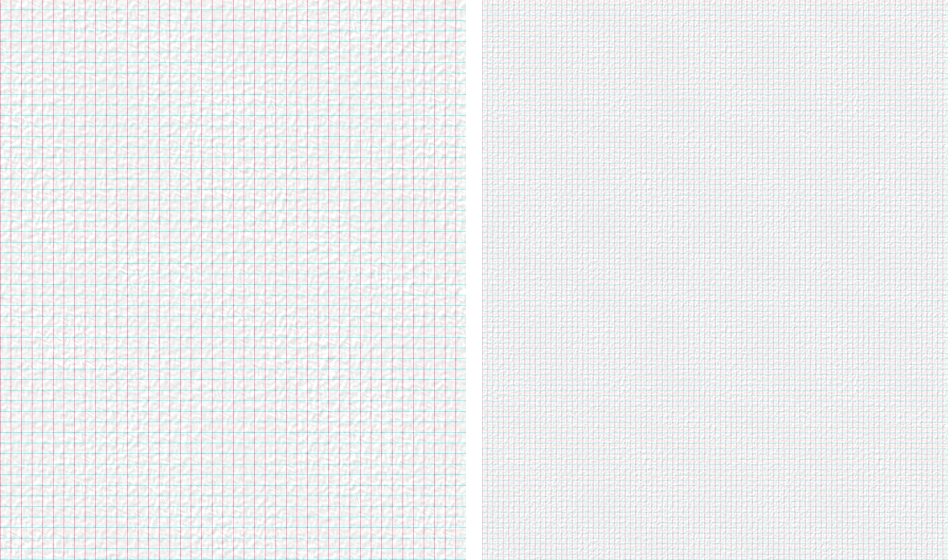
Left, the tile; right, the same tile 2 across and 2 down.
Give the GLSL for this pattern, as a Shadertoy shader.

```glsl
// Square ruled paper: pink verticals and cyan horizontals on embossed off-white stock.
#define GRID vec2(44.0, 53.0)          // squares across and down
#define LINE_SHIFT vec2(0.035, 0.07)   // line centres, in squares
#define LINE_WIDTH 0.064               // in squares
#define PAPER vec3(0.955, 0.952, 0.950)
#define PINK vec3(1.0, 0.59, 0.70)
#define CYAN vec3(0.47, 1.0, 1.0)
#define RELIEF 0.085                   // depth of the embossing
#define LIGHT vec2(-0.09, 0.13)        // light offset, in squares
#define INK_WEAR 0.10                  // loss of ink along the lines
#define TAU 6.2831853

vec2 hash2(vec2 p) {
    vec3 q = fract(p.xyx * vec3(0.1031, 0.1030, 0.0973));
    q += dot(q, q.yzx + 33.33);
    return fract((q.xx + q.yz) * q.zy);
}

// Distance to the nearest scattered point; wraps after 'period' cells.
float cellular(vec2 p, vec2 period) {
    vec2 cell = floor(p), local = fract(p);
    float nearest = 4.0;
    for (int y = -1; y <= 1; y++)
    for (int x = -1; x <= 1; x++) {
        vec2 o = vec2(x, y);
        vec2 d = o + hash2(mod(cell + o, period)) - local;
        nearest = min(nearest, dot(d, d));
    }
    return sqrt(nearest);
}

// Pulp surface height; g is in squares.
float pulpHeight(vec2 g) {
    vec2 a = TAU * g / GRID;
    g += 0.16 * sin(a.yx * vec2(37.0, 31.0) + 2.0 * sin(a * vec2(17.0, 23.0)));
    return cellular(g * 2.0, GRID * 2.0) + 0.45 * cellular(g * 4.0, GRID * 4.0);
}

// Slow variation over the sheet, about -1 to 1, with whole periods.
float patches(vec2 uv) {
    vec2 a = TAU * uv;
    return 0.5 * sin(a.x * 2.0 + a.y * 3.0 + 1.5 * sin(a.y * 2.0))
         + 0.3 * sin(a.x * 5.0 - a.y * 4.0 + 2.0 * sin(a.x * 3.0))
         + 0.2 * sin(a.x * 9.0 + a.y * 11.0);
}

// Share of the pixel covered by each line family.
vec2 lineCoverage(vec2 g, vec2 pixel) {
    vec2 d = abs(fract(g - LINE_SHIFT + 0.5) - 0.5);
    vec2 covered = 0.5 * (LINE_WIDTH + pixel) - d;
    return clamp(covered, vec2(0.0), min(pixel, vec2(LINE_WIDTH))) / pixel;
}

void mainImage(out vec4 fragColor, in vec2 fragCoord) {
    vec2 uv = fragCoord / iResolution.xy;
    vec2 g = uv * GRID;
    float patchy = patches(uv);

    // Embossed paper, lit from the upper left
    float slope = pulpHeight(g - LIGHT) - pulpHeight(g + LIGHT);
    vec3 color = PAPER + RELIEF * (1.0 + 0.3 * patchy) * slope + 0.004 * patchy;

    // Transparent inks, slightly thinned by the relief
    vec2 ink = lineCoverage(g, GRID / iResolution.xy);
    ink *= 1.0 - INK_WEAR * clamp(0.5 + 0.5 * patchy + slope, 0.0, 1.0);
    color *= mix(vec3(1.0), PINK, ink.x) * mix(vec3(1.0), CYAN, ink.y);

    fragColor = vec4(clamp(color, 0.0, 1.0), 1.0);
}
```
